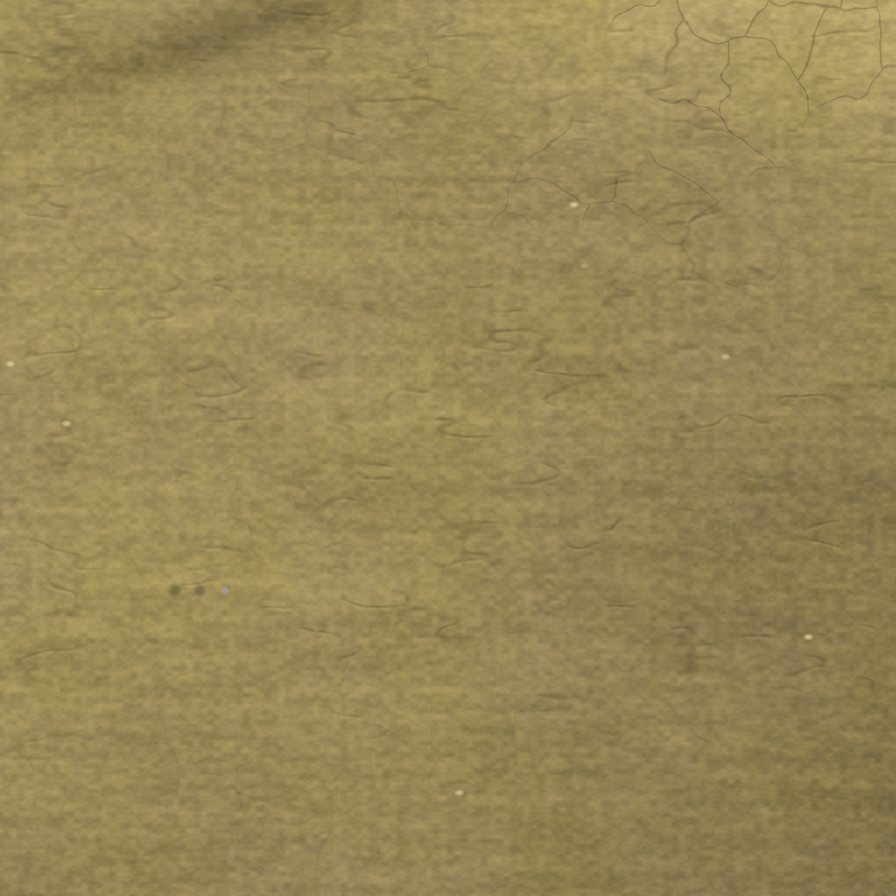
This texture is drawn by a Shadertoy shader. Its source:

```glsl
// Aged golden-olive cloth with fine grain, horizontal threads and hairline cracks.
#define BASE_COLOR vec3(0.608, 0.541, 0.347)
#define GRAIN_SCALE 150.0
#define GRAIN_AMOUNT 0.21
#define THREAD_AMOUNT 0.10
#define CRACK_CELLS 11.0
#define CRACK_WIDTH 0.0022
#define CRACK_DEPTH 0.20
#define WRINKLE_DEPTH 0.13
#define SPECK_COUNT 7

float hash(vec2 p) {
    return fract(sin(dot(p, vec2(127.1, 311.7))) * 43758.5453);
}

vec2 hash2(vec2 p) {
    return vec2(hash(p), hash(p + 37.3));
}

float noise(vec2 p) {
    vec2 cell = floor(p), f = fract(p);
    f = f * f * (3.0 - 2.0 * f);
    float low = mix(hash(cell), hash(cell + vec2(1, 0)), f.x);
    float high = mix(hash(cell + vec2(0, 1)), hash(cell + vec2(1, 1)), f.x);
    return mix(low, high, f.y);
}

// Noise centred on zero, two octaves
float fbm(vec2 p) {
    return 0.65 * noise(p) + 0.35 * noise(p * 2.03 + 17.0) - 0.5;
}

// Distance to the nearest border between scattered cells
float cellBorder(vec2 p) {
    vec2 cell = floor(p), nearest = vec2(0.0);
    float best = 9.0, border = 9.0;
    for (int k = 0; k < 9; k++) {
        vec2 id = cell + vec2(k % 3 - 1, k / 3 - 1);
        vec2 d = id + hash2(id) - p;
        if (dot(d, d) < best) { best = dot(d, d); nearest = d; }
    }
    for (int k = 0; k < 25; k++) {
        vec2 id = cell + vec2(k % 5 - 2, k / 5 - 2);
        vec2 d = id + hash2(id) - p;
        vec2 across = d - nearest;
        if (dot(across, across) > 1e-4)
            border = min(border, dot(0.5 * (d + nearest), normalize(across)));
    }
    return border;
}

// Broad light: warm upper right, dim lower right, a slanted fold at upper left
float lighting(vec2 uv) {
    float glow = smoothstep(0.78, 0.98, uv.y + 0.08 * (uv.x - 0.8)) * smoothstep(0.25, 0.75, uv.x);
    float dim = smoothstep(0.35, 1.0, uv.x) * smoothstep(0.8, 0.3, uv.y);
    float left = smoothstep(0.6, 0.0, uv.x) * smoothstep(0.1, 0.5, uv.y);
    float foldOffset = (uv.y - 0.885 - 0.31 * uv.x) / 0.028;
    float fold = exp(-foldOffset * foldOffset) * smoothstep(-0.1, 0.25, uv.x) * smoothstep(0.5, 0.3, uv.x);
    float bottom = smoothstep(0.25, 0.0, uv.y);
    return 1.0 + 0.15 * glow - 0.12 * dim + 0.04 * left - 0.20 * fold - 0.04 * bottom;
}

// Woven surface: grain plus long and short horizontal threads
float weave(vec2 uv) {
    float grain = fbm(uv * GRAIN_SCALE * vec2(0.85, 1.1));
    float longThreads = fbm(uv * vec2(5.0, 95.0) + 3.0);
    float shortThreads = fbm(uv * vec2(32.0, 130.0) + 61.0);
    float blotches = fbm(uv * vec2(5.0, 11.0) + 9.0);
    return GRAIN_AMOUNT * grain + THREAD_AMOUNT * (longThreads + 0.9 * shortThreads) + 0.07 * blotches;
}

// Hairline cracks, dense near the upper right and broken elsewhere
float cracks(vec2 uv) {
    vec2 wobble = vec2(fbm(uv * 28.0), fbm(uv * 28.0 + 50.0)) * 0.035;
    float border = cellBorder((uv + wobble) * CRACK_CELLS) / CRACK_CELLS;
    float region = smoothstep(0.62, 0.95, uv.y) * smoothstep(0.25, 0.75, uv.x);
    float broken = smoothstep(0.50, 0.68, noise(uv * 13.0 + 5.0) + 0.22 * region - 0.06);
    return smoothstep(CRACK_WIDTH, 0.0, border) * broken * (0.2 + 0.8 * region);
}

// Short wrinkles, mostly horizontal, along the contours of a noise field
float wrinkles(vec2 uv) {
    float field = abs(fbm(uv * vec2(17.0, 42.0) + 23.0));
    float broken = smoothstep(0.55, 0.8, noise(uv * vec2(26.0, 34.0) + 71.0));
    return smoothstep(0.09, 0.0, field) * broken * smoothstep(0.1, 0.5, uv.y + 0.15);
}

void mainImage(out vec4 fragColor, in vec2 fragCoord) {
    vec2 uv = fragCoord / iResolution.xy;
    vec2 lightStep = vec2(0.001, -0.003);

    // Cracks and wrinkles have a dark groove and a faint lit lip
    float groove = CRACK_DEPTH * cracks(uv) + WRINKLE_DEPTH * wrinkles(uv);
    float lip = 0.4 * WRINKLE_DEPTH * wrinkles(uv - lightStep);
    float shade = lighting(uv) + weave(uv) - groove + lip;
    vec3 color = BASE_COLOR * shade;

    // Slight drift between olive and grey
    float drift = fbm(uv * 8.0 + 41.0) + 0.6 * fbm(uv * 70.0 + 13.0);
    color += drift * vec3(0.005, -0.004, 0.045);

    // Tiny pale flecks
    for (int i = 0; i < SPECK_COUNT; i++) {
        vec2 center = hash2(vec2(float(i) + 2.0, 8.0));
        float fleck = smoothstep(0.0055, 0.001, length((uv - center) * vec2(0.8, 1.2)));
        color = mix(color, vec3(0.88, 0.84, 0.62), fleck * (0.3 + 0.5 * hash(center)));
    }

    // A short row of stains ending in a bluish dot
    for (int i = 0; i < 3; i++) {
        vec2 offset = uv - vec2(0.195 + 0.028 * float(i), 0.341);
        float size = i < 2 ? 0.010 : 0.006;
        vec3 stain = i < 2 ? vec3(0.40, 0.36, 0.23) : vec3(0.66, 0.62, 0.78);
        color = mix(color, stain, 0.65 * smoothstep(size, 0.2 * size, length(offset)));
    }
    fragColor = vec4(clamp(color, 0.0, 1.0), 1.0);
}
```
